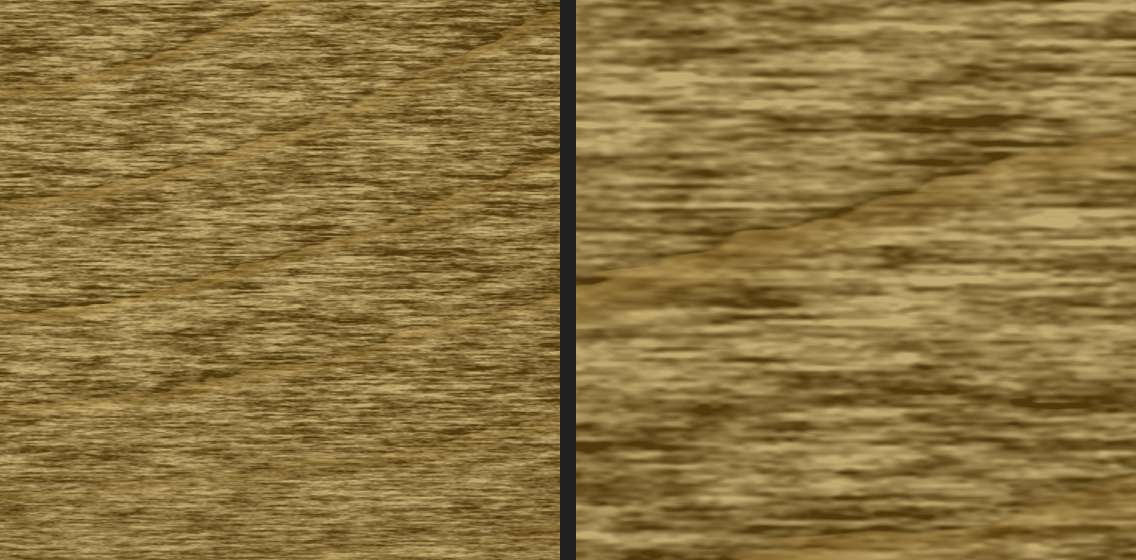
Left: the whole. Right: its middle third, enlarged.
Give the GLSL for this texture, as a Shadertoy shader.

```glsl
float hash(vec2 p) {
    vec3 q = fract(vec3(p.xyx) * 0.1031);
    q += dot(q, q.yzx + 33.33);
    return fract((q.x + q.y) * q.z);
}

// One row of smooth noise, shifted at random so cells never line up
float fibreRow(float x, float row) {
    x += 37.0 * hash(vec2(row, 7.3));
    float cell = floor(x);
    return mix(hash(vec2(cell, row)), hash(vec2(cell + 1.0, row)), smoothstep(0.0, 1.0, x - cell));
}

// Noise centred on zero, blended between neighbouring rows
float grain(vec2 p) {
    p += 100.0;
    float row = floor(p.y);
    return mix(fibreRow(p.x, row), fibreRow(p.x, row + 1.0), smoothstep(0.0, 1.0, p.y - row)) - 0.5;
}

void mainImage(out vec4 fragColor, in vec2 fragCoord) {
    vec2 uv = fragCoord / iResolution.xy;

    // Growth lines sweep upward to the right, more steeply near the top
    float sweep = pow(uv.x, 1.5);
    float level = (uv.y - 0.09 * sweep) / (1.0 + 0.42 * sweep);
    level += 0.016 * grain(uv * vec2(6.0, 8.0)) + 0.010 * grain(uv * vec2(24.0, 70.0))
           + 0.008 * grain(uv * vec2(40.0, 220.0));

    // Each line has a thin dark upper edge and a faint warm band below it
    float shade = 0.0;
    float band = 0.0;
    for (int i = 0; i < 7; i++) {
        float k = float(i);
        float d = level - (-0.02 + 0.13 * k + 0.0085 * k * k);
        float strength = 0.45 + 0.55 * smoothstep(0.0, 3.0, k);
        float above = smoothstep(-0.003, 0.002, d);
        shade += strength * above * (0.38 * exp(-max(d, 0.0) / 0.008) + 0.09 * exp(-max(d, 0.0) / 0.035));
        band += strength * (1.0 - above) * smoothstep(-0.032, -0.004, d);
    }
    shade *= 0.9 + 0.9 * grain(uv * vec2(12.0, 40.0) + 5.0);
    band *= 0.9 + 0.5 * grain(uv * vec2(9.0, 40.0) + 17.0);

    // Fine horizontal fibres with crisp speckle over faint mottling
    float fibres = 0.80 * grain(uv * vec2(14.0, 270.0))
                 + 0.40 * grain(uv * vec2(26.0, 150.0) + 11.0)
                 + 0.68 * grain(uv * vec2(55.0, 360.0) + 23.0)
                 + 0.42 * grain(uv * vec2(150.0, 400.0) + 71.0);
    float mottle = 0.20 * grain(uv * vec2(10.0, 32.0) + 31.0)
                 + 0.20 * grain(uv * vec2(22.0, 60.0) + 37.0)
                 + 0.10 * grain(uv * vec2(3.0, 7.0) + 43.0);
    float pores = smoothstep(0.25, 0.42, grain(uv * vec2(40.0, 270.0) + 59.0));

    float contrast = mix(0.85, 1.04, smoothstep(0.0, 0.35, uv.y)) * (1.0 - 0.45 * band);
    float tone = 0.585 + contrast * (fibres + mottle - 0.16 * pores);
    tone += 0.01 * band - shade - 0.07 * smoothstep(0.5, 1.0, uv.x);
    tone = clamp(tone, -0.10, 1.14);

    // Olive brown to pale straw, with a warmer tint in the bands
    vec3 color = mix(vec3(0.35, 0.26, 0.08), vec3(0.71, 0.62, 0.40), tone);
    color += band * vec3(0.018, -0.004, -0.030);
    fragColor = vec4(color, 1.0);
}
```
